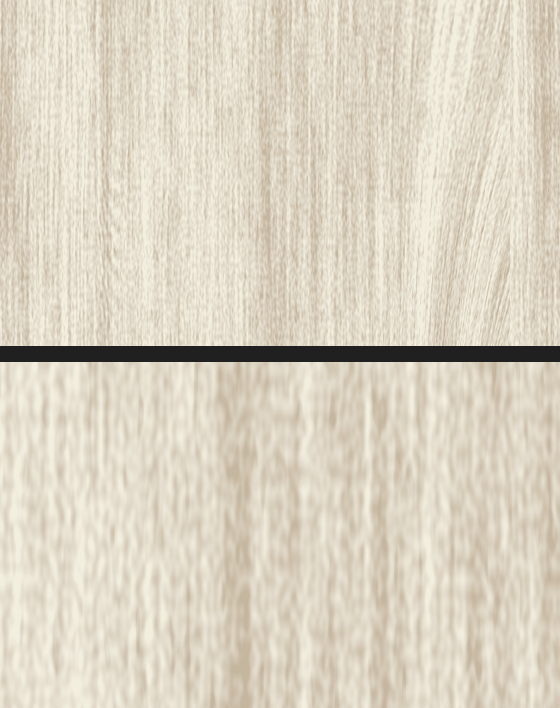
Top: the whole. Bottom: its middle third, enlarged.
Write a Shadertoy shader that draws this texture.

```glsl
// Pale bleached oak boards with fine vertical fibres, leaning grain and one arched figure.

const vec3 DARK_WOOD  = vec3(0.835, 0.792, 0.718);
const vec3 MID_WOOD   = vec3(0.882, 0.851, 0.788);
const vec3 LIGHT_WOOD = vec3(0.925, 0.904, 0.843);

const float ASPECT = 1.62;             // width of the pattern in canvas heights
const vec2 JOINS = vec2(0.215, 0.911);
const vec2 STREAK_FREQ = vec2(118.0, 1.5);
const vec2 FIBRE_FREQ  = vec2(86.0, 7.0);
const vec2 FLECK_FREQ  = vec2(163.0, 58.0);
const vec2 PORE_FREQ   = vec2(125.0, 17.0);
const vec2 STRIPE_FREQ = vec2(31.0, 1.1);
const vec2 CLOUD_FREQ  = vec2(11.0, 0.8);
const float RING_COUNT = 108.0;        // growth lines across the canvas
const float LEAN = 0.15;               // slant of the grain in the right board
const float ARCH_WIDTH = 0.045;
const float ARCH_DEPTH = 0.27;
const float ARCH_SPACING = 0.072;
const float BRIGHTNESS = 0.20;
const float BAND_STRENGTH = 1.5;
const float TAU = 6.28318531;

// Broad tone bands: centre, half width, tone
const int BAND_COUNT = 9;
const vec3 BANDS[BAND_COUNT] = vec3[](
    vec3(0.025, 0.020, -0.25), vec3(0.110, 0.030, 0.40),
    vec3(0.195, 0.020, -0.50), vec3(0.340, 0.090, 0.22),
    vec3(0.510, 0.045, -0.50), vec3(0.765, 0.020, 0.65),
    vec3(0.835, 0.030, -0.38), vec3(0.910, 0.025, 0.38),
    vec3(0.970, 0.035, -0.42));

float hash(ivec2 cell) {
    uint h = uint(cell.x) * 1597334677u ^ uint(cell.y) * 3812015801u;
    h = (h ^ (h >> 15u)) * 2246822519u;
    h = (h ^ (h >> 13u)) * 3266489917u;
    h ^= h >> 16u;
    return float(h >> 8u) / 16777216.0;
}

float cornerSlope(ivec2 cell, vec2 offset) {
    float angle = TAU * hash(cell);
    return dot(vec2(cos(angle), sin(angle)), offset);
}

float gradientNoise(vec2 p) {
    vec2 base = floor(p);
    vec2 f = p - base;
    ivec2 cell = ivec2(base);
    vec2 s = f * f * f * (f * (f * 6.0 - 15.0) + 10.0);
    float low = mix(cornerSlope(cell, f),
                    cornerSlope(cell + ivec2(1, 0), f - vec2(1.0, 0.0)), s.x);
    float high = mix(cornerSlope(cell + ivec2(0, 1), f - vec2(0.0, 1.0)),
                     cornerSlope(cell + ivec2(1, 1), f - vec2(1.0)), s.x);
    return mix(low, high, s.y);
}

// Position across the grain, following the slanted fibres
float grainAcross(vec2 uv) {
    float rise = uv.y - 0.5;
    float side = smoothstep(0.58, 0.92, uv.x) * step(uv.x, JOINS.y);
    float drift = 0.006 * gradientNoise(vec2(uv.x * 5.0, uv.y * 1.3) + 7.0);
    return uv.x - LEAN * side * side * (rise - 0.3 * rise * rise) + drift;
}

float bandTone(float across) {
    float tone = 0.0;
    for (int i = 0; i < BAND_COUNT; i++) {
        float d = (across - BANDS[i].x) / BANDS[i].y;
        tone += BANDS[i].z * exp(-d * d);
    }
    return BAND_STRENGTH * tone;
}

// Nested arcs that end at the first join
float archTone(vec2 uv) {
    float d = (JOINS.x - uv.x) / ARCH_WIDTH;
    float mask = step(0.0, d) * (1.0 - smoothstep(0.6, 1.1, d));
    mask *= smoothstep(0.0, 0.15, uv.y) * (1.0 - smoothstep(0.4, 0.75, uv.y));
    float wobble = 0.03 * gradientNoise(uv * vec2(45.0, 9.0));
    float level = uv.y - ARCH_DEPTH * d * d + wobble;
    return mask * 0.85 * sin(TAU * level / ARCH_SPACING);
}

void mainImage(out vec4 fragColor, in vec2 fragCoord) {
    vec2 uv = fragCoord / iResolution.xy;
    float across = grainAcross(uv);
    float board = dot(step(JOINS, uv.xx), vec2(1.0));
    vec2 grain = vec2(across * ASPECT + board * 3.17, uv.y);

    // Broad bands, soft clouds and stripes
    float tone = BRIGHTNESS + bandTone(across);
    tone += 1.4 * gradientNoise(grain * CLOUD_FREQ + 31.0);
    tone += 1.3 * gradientNoise(grain * STRIPE_FREQ + 71.0);

    // Long streaks, fibres and short flecks
    tone += 1.7 * gradientNoise(grain * STREAK_FREQ + 17.0);
    tone += 1.35 * gradientNoise(grain * FIBRE_FREQ);
    tone += 2.0 * gradientNoise(grain * FLECK_FREQ + 53.0);

    // Growth lines, clearest in the outer boards
    float clear = 1.0 - smoothstep(0.12, 0.26, uv.x)
                + smoothstep(0.68, 0.80, uv.x) * step(uv.x, JOINS.y);
    float phase = RING_COUNT * across + 1.6 * gradientNoise(grain * vec2(22.0, 0.8));
    tone += mix(0.18, 0.52, clear) * sin(TAU * phase);

    // Dark open pores
    float pore = gradientNoise(grain * PORE_FREQ + 97.0);
    tone -= 0.95 * smoothstep(0.18, 0.42, pore);

    tone += archTone(uv);

    // Tone -1, 0 and 1 give the three wood colours
    tone = clamp(tone, -2.3, 1.6);
    vec3 reach = tone < 0.0 ? MID_WOOD - DARK_WOOD : LIGHT_WOOD - MID_WOOD;
    fragColor = vec4(MID_WOOD + tone * reach, 1.0);
}
```
